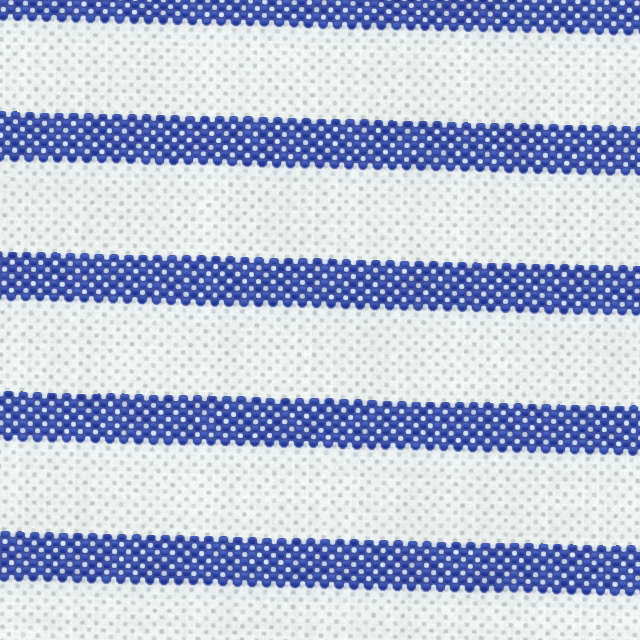
A Shadertoy shader for this texture:

```glsl
// Plain-woven cotton with slightly tilted blue stripes on off-white.
// A product of sines gives the over/under checker of the threads; rows of
// blue weft form each stripe, with pale warp floats showing through.

#define REPEATS 4.571     // stripe periods down the canvas
#define ROWS 20.0         // weft rows per period (even)
#define BLUE_ROWS 7.0     // blue weft rows per period (odd)
#define COLUMNS 88.0      // warp threads across the canvas
#define SLOPE 0.0235      // drop of the stripes across the canvas
#define FIRST_EDGE 0.1735 // top of the first full stripe, from the top left
#define WOBBLE 0.22       // thread wander, in threads
#define PIP_LEVEL 0.43    // higher makes the pale floats smaller
#define SOFTNESS 0.25     // edge blur of the floats

const float PI = 3.14159;
const vec3 WHITE  = vec3(0.93, 0.95, 0.945);
const vec3 SHADOW = vec3(0.78, 0.81, 0.81);
const vec3 PALE   = vec3(0.75, 0.80, 0.90);
const vec3 DARK   = vec3(0.13, 0.20, 0.56);
const vec3 BRIGHT = vec3(0.29, 0.39, 0.75);
const vec3 SEAM   = vec3(0.25, 0.32, 0.62);

float hash(vec2 p) {
    vec3 a = fract(vec3(p.xyx) * 0.1031);
    a += dot(a, a.yzx + 33.33);
    return fract((a.x + a.y) * a.z);
}

float noise(vec2 p) {
    vec2 i = floor(p), f = fract(p);
    f = f * f * (3.0 - 2.0 * f);
    return mix(mix(hash(i), hash(i + vec2(1, 0)), f.x),
               mix(hash(i + vec2(0, 1)), hash(i + vec2(1, 1)), f.x), f.y);
}

// Thread coordinates: x counts warp columns, y counts weft rows downward.
vec2 threadCoords(vec2 uv) {
    float down = 1.0 - uv.y;
    vec2 t = vec2((uv.x + SLOPE * down) * COLUMNS,
                  (down - SLOPE * uv.x - FIRST_EDGE) * REPEATS * ROWS);
    vec2 wander = vec2(noise(uv * vec2(40.0, 16.0)),
                       noise(uv * vec2(16.0, 40.0) + 70.0)) - 0.5;
    return t + WOBBLE * wander;
}

// Off-white cloth with small grey hollows between the floats.
vec3 whiteCloth(vec2 t) {
    float hollow = -sin(PI * t.x + 0.6) * sin(PI * t.y - 0.9);
    float depth = 0.75 + 0.5 * hash(floor(t) + 300.0);
    return mix(WHITE, SHADOW, depth * smoothstep(0.1, 0.95, hollow));
}

// Blue weft floats, lit from above, alternating with pale warp floats.
vec3 blueCloth(vec2 t, float weave, float soft) {
    vec2 cell = floor(t);
    float vary = hash(cell + 500.0) - 0.5;
    float light = smoothstep(-0.4, 0.5, 0.5 - fract(t.y) + 0.5 * vary);
    vec3 weft = mix(SEAM, mix(DARK, BRIGHT, light), smoothstep(0.0, 0.45, weave));
    float pip = smoothstep(PIP_LEVEL - soft, PIP_LEVEL + soft, -weave);
    vec3 warp = mix(PALE, WHITE, 0.4 * smoothstep(0.6, 1.0, -weave));
    return mix(weft, warp * (1.0 + 0.12 * vary), pip);
}

void mainImage(out vec4 fragColor, in vec2 fragCoord) {
    vec2 uv = fragCoord / iResolution.xy;
    vec2 t = threadCoords(uv);
    float pixel = REPEATS * ROWS / iResolution.y;
    float soft = max(SOFTNESS, 1.3 * pixel);

    // Positive where weft lies on top, negative where warp does.
    float weave = sin(PI * t.x) * sin(PI * t.y);

    // Stripe mask: its edge rows end in rounded tabs over the warp.
    float halfBand = 0.5 * BLUE_ROWS;
    float edge = abs(mod(t.y, ROWS) - halfBand) - halfBand;
    edge += 0.12 - 0.32 * sin(PI * t.x);
    float stripe = 1.0 - smoothstep(-soft, soft, edge);

    // Faint blue shows through the white beside each stripe.
    float halo = 0.3 * exp(-1.5 * max(edge, 0.0));
    vec3 ground = mix(whiteCloth(t), PALE, halo);
    vec3 color = mix(ground, blueCloth(t, weave, soft), stripe);

    // Uneven threads, soft mottling and fine fibre grain.
    float threads = hash(vec2(floor(t.x), 9.0)) + hash(vec2(7.0, floor(t.y))) - 1.0;
    float mottle = noise(uv * 9.0 + 20.0) - 0.5;
    float grain = noise(uv * 260.0) - 0.5;
    color *= 1.0 + 0.02 * threads + 0.02 * mottle + 0.05 * grain;

    fragColor = vec4(clamp(color, 0.0, 1.0), 1.0);
}
```
